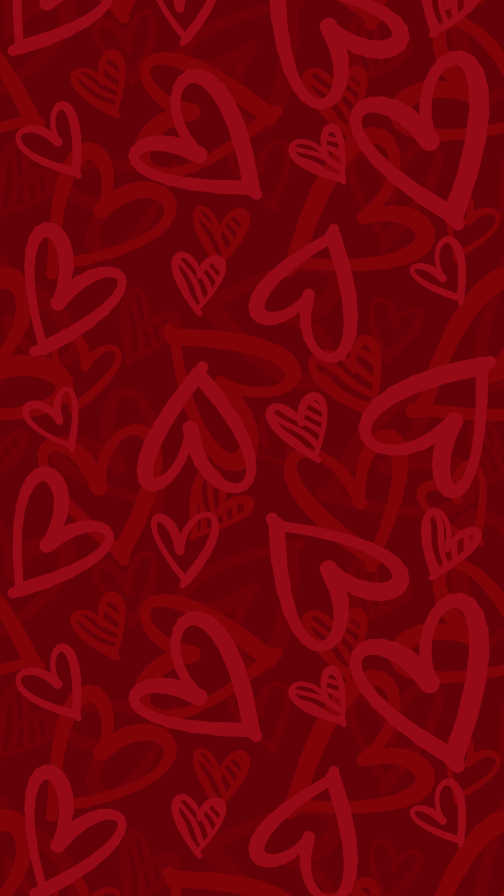
Reproduce this pattern procedurally as a Shadertoy shader.

```glsl
#define BASE vec3(0.39, 0.00, 0.03)
#define FAINT vec3(0.43, 0.00, 0.03)
#define DEEP vec3(0.50, 0.01, 0.03)
#define BRIGHT vec3(0.59, 0.04, 0.09)
#define GRID 4.0
#define TILE_HEIGHT 1.076
#define BIG_SIZE 0.150
#define SMALL_SIZE 0.074
#define JITTER 0.028
#define STROKE 0.100
#define HATCH_FREQ 3.2
#define LOBE_STEPS 14

vec4 hash4(vec3 p) {
    vec4 q = fract(p.xyzx * vec4(0.1031, 0.1030, 0.0973, 0.1099));
    q += dot(q, q.wzxy + 33.33);
    return fract((q.xxyz + q.yzzw) * q.zywx);
}

mat2 rotation(float a) {
    float c = cos(a), s = sin(a);
    return mat2(c, s, -s, c);
}

float segmentDistance(vec2 p, vec2 a, vec2 b) {
    vec2 pa = p - a, ba = b - a;
    return length(pa - ba * clamp(dot(pa, ba) / dot(ba, ba), 0.0, 1.0));
}

vec2 bezier(vec2 a, vec2 b, vec2 c, vec2 d, float t) {
    float u = 1.0 - t;
    return u * u * u * a + 3.0 * u * u * t * b + 3.0 * u * t * t * c + t * t * t * d;
}

// Brush-drawn heart of unit size, tip down; negative inside the ink
float heart(vec2 p, vec4 rnd, bool hatched) {
    vec2 notch = vec2(0.12 * (rnd.x - 0.5), mix(-0.22, 0.16, rnd.y));
    vec2 tip = vec2(0.3 * (rnd.z - 0.5), -0.92);
    float d = 1e3;
    bool inside = false;

    for (int lobe = 0; lobe < 2; lobe++) {
        float side = lobe == 0 ? -1.0 : 1.0;
        float swell = 1.0 + side * 0.3 * (rnd.w - 0.5);
        vec2 rise = vec2(side * 0.18, 1.12 * swell);
        vec2 fall = vec2(side * 1.6 * swell, 0.95);
        vec2 a = notch;
        for (int i = 1; i <= LOBE_STEPS; i++) {
            float t = float(i) / float(LOBE_STEPS);
            vec2 b = bezier(notch, rise, fall, tip, t);
            float width = STROKE * (0.92 + 0.26 * sin(5.0 * t + side + 6.0 * rnd.x));
            d = min(d, segmentDistance(p, a, b) - width);
            if ((a.y > p.y) != (b.y > p.y) &&
                p.x < a.x + (b.x - a.x) * (p.y - a.y) / (b.y - a.y)) inside = !inside;
            a = b;
        }
    }

    // Loose end of the brush stroke past the tip
    vec2 tail = tip + vec2(rnd.y - 0.5, -0.5) * 0.2;
    d = min(d, segmentDistance(p, tip, tail) - 0.8 * STROKE);

    // Scribbled filling
    if (hatched && inside) {
        float f = dot(p, vec2(0.8, 0.6)) * HATCH_FREQ + 0.2 * sin(4.0 * p.y + 6.0 * rnd.z);
        d = min(d, abs(fract(f) - 0.5) / HATCH_FREQ - 0.08);
    }
    return d;
}

// Coverage of one repeating layer of big and small hearts
float heartLayer(vec2 uv, float seed, float scale, float pixel) {
    vec2 cellSize = vec2(1.0, TILE_HEIGHT) / GRID;
    vec2 home = floor(uv / cellSize);
    float d = 1e3;
    for (int y = -1; y <= 1; y++)
    for (int x = -1; x <= 1; x++) {
        vec2 cell = home + vec2(x, y);
        vec2 id = mod(cell, GRID);
        vec4 place = hash4(vec3(id, seed) + 1.7);
        vec4 shape = hash4(vec3(id.yx, seed) + 23.1);
        bool big = mod(id.x + id.y, 2.0) < 0.5;
        float size = (big ? BIG_SIZE : SMALL_SIZE) * scale * mix(0.84, 1.16, place.z);
        float angle = (place.w - 0.5) * (big ? 6.28 : 1.5);
        vec2 center = (cell + 0.5) * cellSize + (place.xy - 0.5) * 2.0 * JITTER;
        vec2 p = rotation(angle) * (uv - center) / size - vec2(0.0, 0.12);
        if (dot(p, p) < 2.2)
            d = min(d, heart(p, shape, !big && shape.x > 0.5) * size);
    }
    return smoothstep(0.75 * pixel, -0.75 * pixel, d);
}

void mainImage(out vec4 fragColor, in vec2 fragCoord) {
    vec2 uv = fragCoord / iResolution.x;
    float pixel = 1.0 / iResolution.x;

    // Two shadowy layers behind the bright one
    vec3 color = BASE;
    color = mix(color, FAINT, heartLayer(uv + vec2(0.11, 0.07), 5.0, 0.92, pixel));
    color = mix(color, DEEP, heartLayer(uv + vec2(0.19, 0.16), 11.0, 1.04, pixel));
    color = mix(color, BRIGHT, heartLayer(uv, 17.0, 1.0, pixel));
    fragColor = vec4(color, 1.0);
}
```
